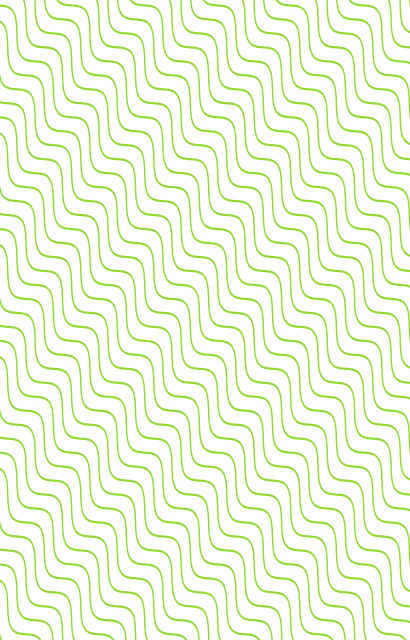
Write a WebGL 1 fragment shader that draws this pattern.

```glsl
precision highp float;
// Thin green diagonal wavy lines, stacked in phase on a white ground.

uniform vec2 u_resolution;

const float TAU = 6.2831853;
const vec2 CELLS = vec2(11.23, 11.45);  // wave cells across and down the canvas
const float LINES_PER_CELL = 2.0;       // line spacing along each cell axis
const float AMPLITUDE = 0.58;           // wave height in line spacings
const float HALF_WIDTH = 0.0192;        // half the line width in cells
const float WAVE_PHASE = 0.03;
const float LINE_PHASE = 0.27;
const vec3 PAPER = vec3(1.0);
const vec3 GREEN = vec3(0.56, 0.85, 0.19);

// Angle of the wave along the diagonal.
float waveAngle(vec2 cell) {
  return TAU * (0.5 * (cell.x + cell.y) - WAVE_PHASE);
}

// Line index as a continuous field; every whole number is a line centre.
float lineField(vec2 cell) {
  return LINES_PER_CELL * (cell.y - cell.x) - LINE_PHASE
       + AMPLITUDE * sin(waveAngle(cell));
}

// Slope of lineField in cell space.
vec2 lineGradient(vec2 cell) {
  float waveSlope = 0.5 * TAU * AMPLITUDE * cos(waveAngle(cell));
  return vec2(waveSlope - LINES_PER_CELL, waveSlope + LINES_PER_CELL);
}

// Share of a pixel covered by a stroke, all lengths in pixels.
float strokeCoverage(float dist, float halfWidth) {
  return clamp(0.5 + halfWidth - dist, 0.0, 1.0)
       - clamp(0.5 - halfWidth - dist, 0.0, 1.0);
}

void main() {
  // Cell coordinates run right and down from the top left corner.
  vec2 uv = gl_FragCoord.xy / u_resolution;
  vec2 cell = vec2(uv.x, 1.0 - uv.y) * CELLS;

  // Offset to the nearest line centre.
  float field = lineField(cell);
  float offset = abs(field - floor(field + 0.5));

  // Cells are taller than wide, so flat stretches come out thicker.
  vec2 gradient = lineGradient(cell);
  float fieldPerPixel = length(gradient * CELLS / u_resolution);
  float halfWidth = HALF_WIDTH * length(gradient);

  float ink = strokeCoverage(offset / fieldPerPixel, halfWidth / fieldPerPixel);
  gl_FragColor = vec4(mix(PAPER, GREEN, ink), 1.0);
}
```
